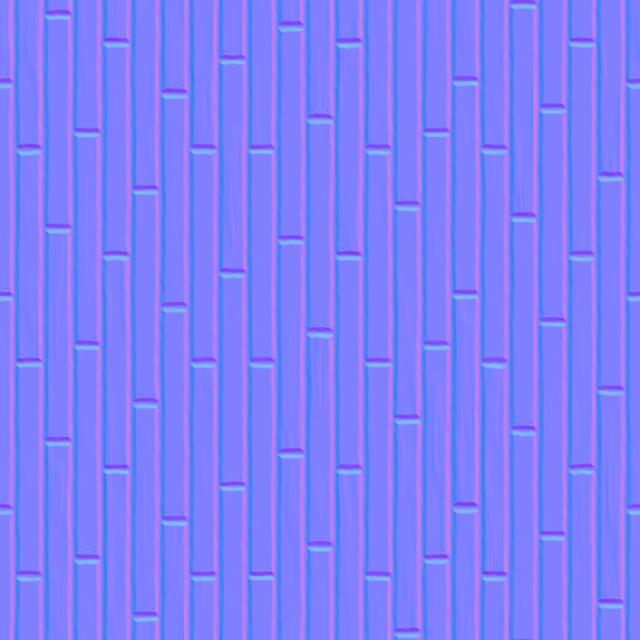
A WebGL 2 fragment shader for this texture map:

```glsl
#version 300 es
precision highp float;
// Tangent-space normal map of staggered, worn upright wooden planks.

uniform vec2 u_resolution;
out vec4 fragColor;

const int COLUMNS = 22;
const float ROWS = 3.0;
const float COLUMN_SHIFT = 0.5;        // in plank widths
const float GAP = 0.0004;              // half the gap between planks
const float BEVEL_WIDTH = 0.0085;
const float BEVEL_DEPTH = 0.0027;
const float CORNER_RADIUS = 0.006;
const float WARP = 0.0022;             // slow bend of the edges
const float CHIPPING = 0.0022;         // small nicks in the edges
const vec2 GRAIN_SCALE = vec2(170.0, 9.0);
const float GRAIN_DEPTH = 0.0009;
const float NAILED_SHARE = 0.55;
const vec2 NAIL_INSET = vec2(0.0112, 0.0105);
const float NAIL_RADIUS = 0.0026;
const float NAIL_DEPTH = 0.0006;
const float SAMPLE_STEP = 0.0009;

// Height of the lowest joint in each column, in plank lengths
const float STAGGER[COLUMNS] = float[COLUMNS](
  0.30, 0.93, 0.38, 0.80, 0.11, 0.56, 0.30, 0.72, 0.30, 0.875, 0.44,
  0.80, 0.30, 0.035, 0.38, 0.62, 0.30, 0.98, 0.49, 0.80, 0.17, 0.61);

float hash(vec2 p) {
  return fract(sin(dot(p, vec2(12.9898, 78.233))) * 43758.5453);
}

float noise(vec2 p) {
  vec2 i = floor(p);
  vec2 f = fract(p);
  f = f * f * (3.0 - 2.0 * f);
  return mix(mix(hash(i), hash(i + vec2(1, 0)), f.x),
             mix(hash(i + vec2(0, 1)), hash(i + vec2(1, 1)), f.x), f.y);
}

float roundedBox(vec2 p, vec2 halfSize, float radius) {
  vec2 d = abs(p) - halfSize + radius;
  return length(max(d, 0.0)) + min(max(d.x, d.y), 0.0) - radius;
}

// Streaks along the plank, deep on a few planks and faint on the rest
float grain(vec2 p, vec2 seed) {
  float strength = mix(0.12, 1.0, pow(hash(seed + 3.7), 2.0));
  float patches = smoothstep(0.3, 0.75, noise(p * vec2(60.0, 12.0) + seed));
  vec2 bent = p + vec2(0.004 * noise(p * vec2(30.0, 18.0) + seed), 0.0);
  float streaks = noise(bent * GRAIN_SCALE + seed)
                + 0.4 * noise(bent * GRAIN_SCALE * vec2(1.9, 3.0) + seed);
  return GRAIN_DEPTH * strength * patches * streaks;
}

// Pair of dents at the foot of some planks
float nails(vec2 p, vec2 halfSize, vec2 seed) {
  vec2 offset = vec2(abs(p.x) - NAIL_INSET.x, p.y + halfSize.y - NAIL_INSET.y);
  float dent = 1.0 - smoothstep(0.0, NAIL_RADIUS, length(offset));
  return NAIL_DEPTH * dent * step(hash(seed + 9.1), NAILED_SHARE);
}

float plankHeight(vec2 uv) {
  // Plank cell and its local position
  float u = uv.x * float(COLUMNS) - COLUMN_SHIFT;
  float column = mod(floor(u), float(COLUMNS));
  float v = uv.y * ROWS - STAGGER[int(column)];
  vec2 seed = 17.0 * vec2(column, mod(floor(v), ROWS)) + 5.0;
  vec2 size = 1.0 / vec2(float(COLUMNS), ROWS);
  vec2 p = (fract(vec2(u, v)) - 0.5) * size;
  vec2 halfSize = 0.5 * size - GAP;

  // Worn outline, rougher towards the ends
  float ends = smoothstep(0.75, 1.0, abs(p.y) / halfSize.y);
  float edge = roundedBox(p, halfSize, CORNER_RADIUS);
  edge += WARP * (noise(p * vec2(30.0, 14.0) + seed) - 0.5);
  edge += CHIPPING * mix(0.6, 1.0, ends) * (noise(p * vec2(90.0, 65.0) + seed) - 0.5);
  float rise = smoothstep(0.0, 1.0, -edge / BEVEL_WIDTH);

  return rise * (BEVEL_DEPTH + grain(p, seed) - nails(p, halfSize, seed));
}

void main() {
  vec2 uv = gl_FragCoord.xy / u_resolution;
  vec2 dx = vec2(SAMPLE_STEP, 0.0);
  vec2 dy = dx.yx;

  // Surface slope to encoded normal
  vec2 slope = vec2(plankHeight(uv + dx) - plankHeight(uv - dx),
                    plankHeight(uv + dy) - plankHeight(uv - dy)) / (2.0 * SAMPLE_STEP);
  vec3 normal = normalize(vec3(-slope, 1.0));
  fragColor = vec4(0.5 + 0.5 * normal, 1.0);
}
```
